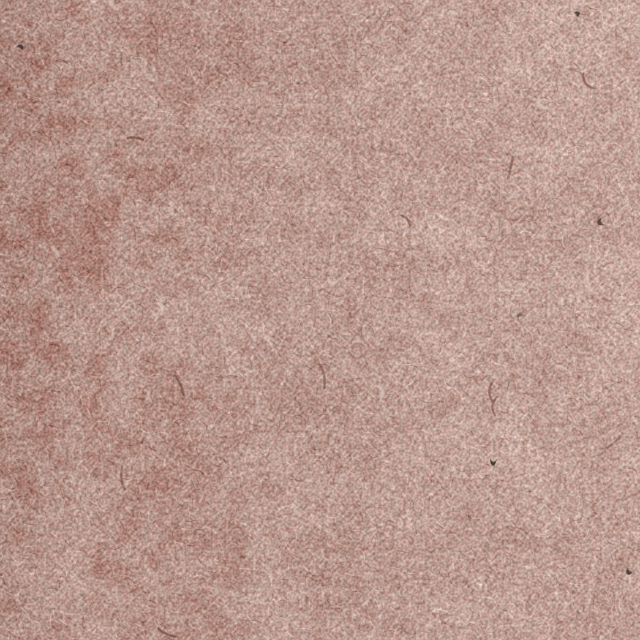
Reproduce this texture procedurally as a three.js fragment shader.

```glsl
// Dusty pink fibrous paper with fine grain, rusty mottling and a few dark flecks.
varying vec2 vUv;

vec2 hash2(vec2 p) {
  vec3 q = fract(p.xyx * vec3(0.1031, 0.1030, 0.0973));
  q += dot(q, q.yzx + 33.33);
  return fract((q.xx + q.yz) * q.zy);
}

float cornerSlope(vec2 cell, vec2 offset) {
  float angle = 6.2832 * hash2(cell).x;
  return dot(vec2(cos(angle), sin(angle)), offset);
}

float gradientNoise(vec2 p) {
  vec2 i = floor(p), f = fract(p);
  vec2 u = f * f * f * (f * (f * 6.0 - 15.0) + 10.0);
  vec2 e = vec2(1.0, 0.0);
  float low = mix(cornerSlope(i, f), cornerSlope(i + e, f - e), u.x);
  float high = mix(cornerSlope(i + e.yx, f - e.yx), cornerSlope(i + 1.0, f - 1.0), u.x);
  return mix(low, high, u.y);
}

float fbm(vec2 p) {
  float sum = 0.0, weight = 1.0;
  for (int i = 0; i < 4; i++) {
    sum += weight * gradientNoise(p);
    p = mat2(1.6, 1.2, -1.2, 1.6) * p + 17.3;
    weight *= 0.62;
  }
  return sum;
}

// Coverage of bent strands, one at most per grid cell; sizes are in cells.
float strands(vec2 p, float density, float halfLength, float halfWidth) {
  vec2 cell = floor(p);
  float cover = 0.0;
  for (int y = -1; y <= 1; y++) {
    for (int x = -1; x <= 1; x++) {
      vec2 id = cell + vec2(float(x), float(y));
      vec2 traits = hash2(id + 71.0);
      float angle = 3.1416 * traits.x;
      float c = cos(angle), s = sin(angle);
      vec2 d = mat2(c, -s, s, c) * (p - id - hash2(id + 13.0));
      float reach = halfLength * (0.5 + 0.5 * hash2(id + 37.0).x);
      d.y += (hash2(id + 53.0).y - 0.5) * d.x * d.x / reach;
      d.x = max(abs(d.x) - reach, 0.0);
      float strand = 1.0 - smoothstep(halfWidth * 0.3, halfWidth * 1.7, length(d));
      cover = max(cover, strand * step(traits.y, density) * (0.5 + 0.5 * traits.x));
    }
  }
  return cover;
}

void main() {
  vec2 p = vUv;

  // Broad lighting: dim at the left, bright toward the upper right
  float light = 0.19 * (p.x - 0.5) + 0.09 * (p.x - 0.4) * (p.y - 0.3);
  light -= 0.09 * (1.0 - smoothstep(0.0, 0.16, p.x));

  // Cloudy pulp, from wide patches to small blotches
  float clouds = fbm(p * 5.0 + 4.0);
  float blotches = fbm(p * 23.0 + 31.0);
  float tone = 0.62 + light + 0.13 * clouds + 0.14 * blotches;

  // Fine tooth and grain, slightly stretched along two diagonals
  vec2 diagonal = vec2(p.x + p.y, p.y - p.x);
  tone += 0.52 * gradientNoise(p * 235.0 + 9.0);
  tone += 0.30 * gradientNoise(p * 118.0 + 57.0);
  tone += 0.24 * gradientNoise(diagonal * vec2(150.0, 62.0) + 83.0);
  tone += 0.30 * gradientNoise(diagonal * vec2(58.0, 165.0) + 140.0);

  // Matted pale and shaded fibres
  float pale = strands(p * 52.0, 0.55, 0.75, 0.05);
  float shaded = strands(p * 61.0 + 211.0, 0.6, 0.6, 0.055);
  tone += 0.25 * pale - 0.26 * shaded;

  vec3 color = mix(vec3(0.56, 0.41, 0.37), vec3(0.84, 0.73, 0.69), tone);

  // Rusty dye gathered in the darker blotches, strongest at the left
  float rust = smoothstep(0.0, 0.7, 0.2 - 0.5 * clouds - 0.6 * blotches);
  rust *= mix(0.55, 0.12, smoothstep(0.0, 0.55, p.x));
  rust += 0.13 * shaded;
  color += rust * vec3(-0.03, -0.11, -0.12);

  // Faint warm and cool variation between grains
  color += vec3(0.03, -0.012, -0.016) * gradientNoise(p * 90.0 + 19.0);

  // Sparse rust slivers, white shreds and dark flecks
  float sliver = strands(p * 8.0 + 302.0, 0.2, 0.16, 0.015);
  float shred = strands(p * 7.0 + 415.0, 0.12, 0.08, 0.02);
  float fleck = strands(p * 7.0 + 523.0, 0.16, 0.02, 0.02);
  color = mix(color, vec3(0.42, 0.24, 0.19), 0.65 * sliver);
  color = mix(color, vec3(0.88, 0.82, 0.78), 0.7 * shred);
  color = mix(color, vec3(0.20, 0.17, 0.15), 0.9 * fleck);

  gl_FragColor = vec4(color, 1.0);
}
```
